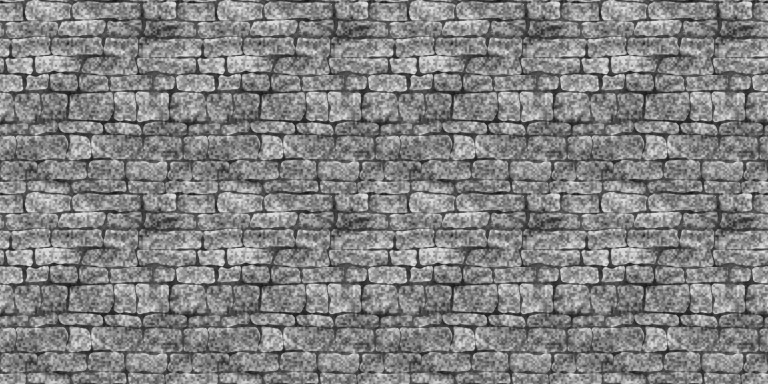
Write a Shadertoy shader that draws this texture.

```glsl
const int ROWS = 10;
const float TILE = 192.0; // wall units along one side of a repeat
const float rowHeight[ROWS] = float[](19., 17., 20., 17., 18., 30., 13., 25., 20., 13.);
const float rowStones[ROWS] = float[](4., 4., 4., 4., 6., 6., 5., 5., 5., 4.);
const float rowShift[ROWS] = float[](37., 0., 7., 46., 20., 11., 30., 22., 4., 24.);

float hash(vec2 p) {
    vec3 q = fract(vec3(p.xyx) * 0.1031);
    q += dot(q, q.yzx + 33.33);
    return fract((q.x + q.y) * q.z);
}

// Value noise over one repeat; whole frequencies make it wrap.
float noise(vec2 tile, vec2 freq, float seed) {
    vec2 p = tile * freq, i = floor(p), f = fract(p);
    f = f * f * (3.0 - 2.0 * f);
    vec2 a = mod(i, freq) + seed, b = mod(i + 1.0, freq) + seed;
    return mix(mix(hash(a), hash(vec2(b.x, a.y)), f.x),
               mix(hash(vec2(a.x, b.y)), hash(b), f.x), f.y);
}

// Irregular position of the k-th upright joint in a row.
float joint(float k, float count, int row) {
    return k + 0.54 * (hash(vec2(mod(k, count) + 3.0, float(row) * 7.0 + 5.0)) - 0.5);
}

float roundedBox(vec2 p, vec2 halfSize, float radius) {
    vec2 q = abs(p) - halfSize + radius;
    return length(max(q, 0.0)) + min(max(q.x, q.y), 0.0) - radius;
}

void mainImage(out vec4 fragColor, in vec2 fragCoord) {
    // Four repeats across, two down, measured from the top
    vec2 tile = fragCoord / iResolution.xy * vec2(4.0, 2.0);
    tile = fract(vec2(tile.x, -tile.y));
    float pixel = 2.0 * TILE / iResolution.y;

    // Uneven courses
    vec2 wobble = vec2(noise(tile, vec2(9.0, 16.0), 11.0), noise(tile, vec2(11.0, 8.0), 37.0)) - 0.5;
    vec2 wall = mod(tile * TILE + wobble * vec2(4.0, 3.6) - vec2(0.0, 1.0), TILE);
    int row = 0;
    float y = wall.y;
    while (row < ROWS - 1 && y >= rowHeight[row]) {
        y -= rowHeight[row];
        row++;
    }

    // Stone within the course
    float count = rowStones[row];
    float x = fract((wall.x - rowShift[row]) / TILE) * count;
    float k = floor(x);
    if (x < joint(k, count, row)) k -= 1.0;
    else if (x >= joint(k + 1.0, count, row)) k += 1.0;
    float left = joint(k, count, row), right = joint(k + 1.0, count, row);
    vec2 size = vec2((right - left) * TILE / count, rowHeight[row]);
    vec2 local = vec2((x - left) * TILE / count, y) - 0.5 * size;

    // Chipped outline with joints of varying width
    float gap = noise(tile, vec2(7.0, 14.0), 53.0);
    float d = roundedBox(local, 0.5 * size - 0.5 - 1.3 * gap * gap, 3.5);
    d += 2.2 * (noise(tile, vec2(32.0), 71.0) - 0.5);
    float soft = max(0.8, 0.7 * pixel);
    float stoneMask = 1.0 - smoothstep(-soft, soft, d);

    // Weathered stone face
    float fine = noise(tile, vec2(96.0), 5.0) - 0.5;
    float medium = noise(tile, vec2(48.0), 19.0) - 0.5;
    float coarse = noise(tile, vec2(20.0, 26.0), 29.0) - 0.5;
    float stain = noise(tile, vec2(6.0, 9.0), 83.0) - 0.5;
    float stoneTone = hash(vec2(mod(k, count) + 17.0, float(row) * 3.0 + 41.0)) - 0.5;
    float stone = 0.54 + 0.16 * stoneTone + 0.2 * stain + 0.18 * coarse + 0.22 * medium + 0.4 * fine;

    // Pale rim, lit from above
    float rim = smoothstep(-5.0, -1.5, d);
    stone += rim * (0.06 - 0.08 * local.y / size.y);

    // Deep or filled mortar, with crevices along some courses
    float mortar = 0.14 + 0.2 * noise(tile, vec2(10.0, 12.0), 97.0) + 0.14 * fine;
    float crevice = smoothstep(0.62, 0.85, noise(tile, vec2(5.0, 22.0), 61.0));
    stone -= 0.22 * crevice * smoothstep(-4.5, -0.5, d);

    float grey = clamp(mix(mortar, stone, stoneMask), 0.06, 0.86);
    fragColor = vec4(vec3(grey), 1.0);
}
```
